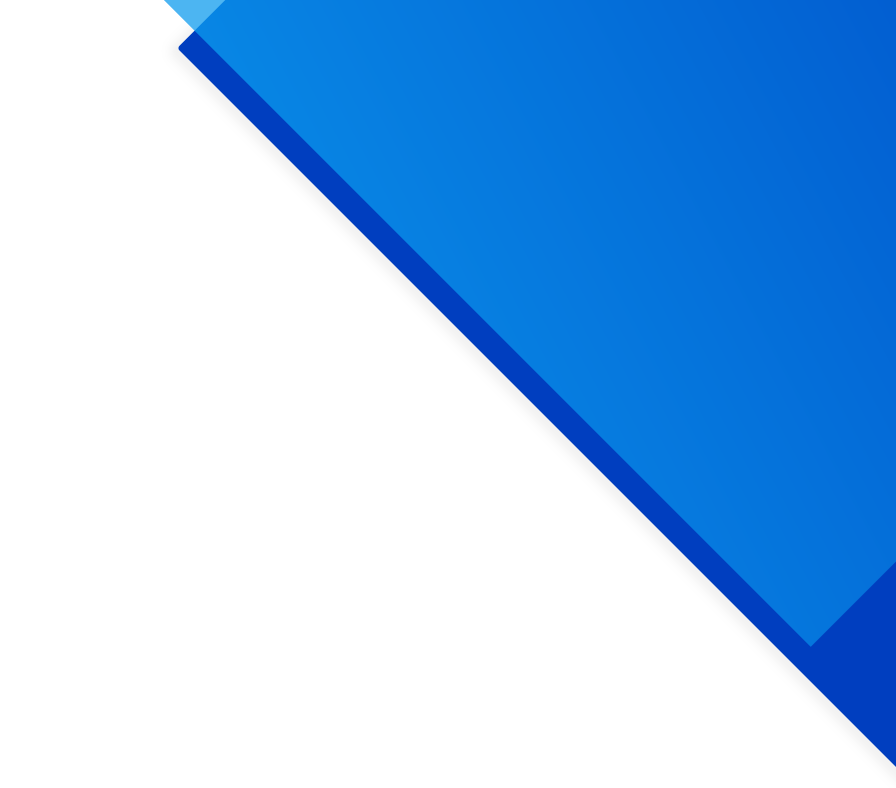
A Shadertoy shader for this background:

```glsl
// Draws a white page with a translucent blue gradient panel over a dark blue diagonal slab.

const vec3 WHITE      = vec3(1.0);
const vec3 SLAB_BLUE  = vec3(0.0, 0.243, 0.75);
const vec3 PANEL_NEAR = vec3(0.03, 0.525, 0.895);
const vec3 PANEL_FAR  = vec3(0.008, 0.37, 0.82);
const vec3 PANEL_TINT = vec3(0.30, 0.71, 0.95);

// Signed distance to a rounded box given by two opposite corners
float roundedBox(vec2 p, vec2 low, vec2 high, float radius) {
    vec2 q = abs(p - 0.5 * (low + high)) - 0.5 * (high - low) + radius;
    return length(max(q, 0.0)) + min(max(q.x, q.y), 0.0) - radius;
}

// Smooth coverage of a shape, one pixel wide at its edge
float coverage(float dist, float pixel) {
    return clamp(0.5 - dist / pixel, 0.0, 1.0);
}

// Turns the canvas by 45 degrees: x runs along the edge, y away from it
vec2 diagonalFrame(vec2 p) {
    return vec2(p.x + p.y, p.x - p.y) * 0.70711;
}

// Gradient of the panel, darkening toward the upper right
vec3 panelGradient(vec2 p) {
    float t = dot(p, vec2(0.88, -0.47));
    return mix(PANEL_NEAR, PANEL_FAR, clamp((t - 0.207) / 0.795, 0.0, 1.0));
}

// Faint shadow that fades with distance from a shape
float softShadow(float dist, float strength, float size) {
    float d = max(dist, 0.0) / size;
    return strength * exp(-d * d);
}

void mainImage(out vec4 fragColor, in vec2 fragCoord) {
    // Canvas heights, measured down from the upper left corner
    float pixel = 1.0 / iResolution.y;
    vec2 p = vec2(fragCoord.x, iResolution.y - fragCoord.y) * pixel;

    // Both shapes share the diagonal frame
    vec2 slabLow   = vec2(0.2022, 0.1158);
    vec2 panelLow  = vec2(-1.0, 0.1470);
    vec2 slabHigh  = vec2(3.0, 3.0);
    vec2 panelHigh = vec2(1.3079, 3.0);
    vec2 d = diagonalFrame(p);
    float slabDist  = roundedBox(d, slabLow, slabHigh, 0.004);
    float panelDist = roundedBox(d, panelLow, panelHigh, 0.001);

    // Shadow falls straight down from the slab
    vec2 shadowPoint = diagonalFrame(p - vec2(0.0, 0.004));
    float shadowDist = roundedBox(shadowPoint, slabLow, slabHigh, 0.004);
    vec3 color = WHITE * (1.0 - softShadow(shadowDist, 0.05, 0.012));

    // Slab, then the panel: pale over the page, deep over the slab
    float slab = coverage(slabDist, pixel);
    color = mix(color, SLAB_BLUE, slab);
    vec3 panelColor = mix(PANEL_TINT, panelGradient(p), slab);
    color = mix(color, panelColor, coverage(panelDist, pixel));

    fragColor = vec4(color, 1.0);
}
```
